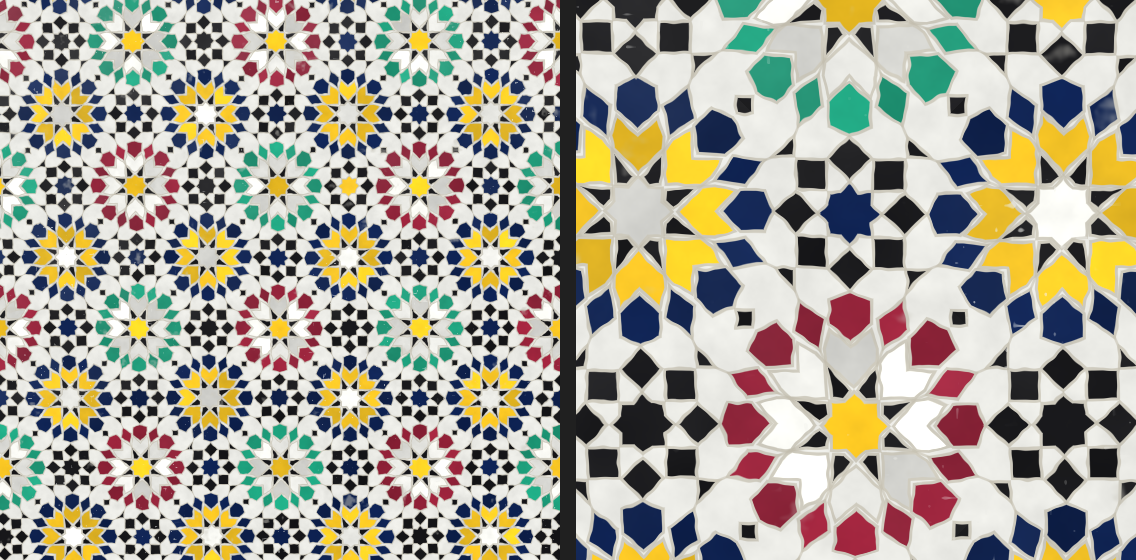
Left: the whole. Right: its middle third, enlarged.
Reproduce this pattern procedurally as a Shadertoy shader.

```glsl
// Glazed mosaic wall: eight-petal rosettes alternating with small stars ringed by dark squares.

const float PITCH = 0.1257;              // rosette-to-star spacing, canvas units
const vec2  ANCHOR = vec2(0.4985, 0.414); // centre of rosette (0, 0)
const float KEYSTONE = 0.037;            // growth of the pitch with height
const float LEAN = 0.011;                // sideways drift with height
const float WOBBLE = 0.022;              // hand-laid displacement
const float GROUT_WIDTH = 0.011;         // half joint, in pitches
const float SQUARE_RING = 0.26;          // radius of the ring of dark squares
const float SQUARE_REACH = 0.108;        // half diagonal of a dark square
const vec2  ODD_STAR = vec2(1.0, 2.0);   // the one star laid in yellow

const vec3 WHITE  = vec3(0.925, 0.925, 0.905);
const vec3 GROUT  = vec3(0.77, 0.75, 0.69);
const vec3 BLACK  = vec3(0.075, 0.075, 0.085);
const vec3 NAVY   = vec3(0.045, 0.12, 0.30);
const vec3 YELLOW = vec3(0.98, 0.78, 0.14);
const vec3 RED    = vec3(0.58, 0.13, 0.22);
const vec3 GREEN  = vec3(0.11, 0.62, 0.48);

const float EIGHTH = 0.78539816;

float hash(vec2 p) {
    vec3 q = fract(vec3(p.xyx) * 0.1031);
    q += dot(q, q.yzx + 33.33);
    return fract((q.x + q.y) * q.z);
}

float noise(vec2 p) {
    vec2 i = floor(p), f = fract(p);
    f = f * f * (3.0 - 2.0 * f);
    return mix(mix(hash(i), hash(i + vec2(1, 0)), f.x),
               mix(hash(i + vec2(0, 1)), hash(i + vec2(1, 1)), f.x), f.y);
}

float fbm(vec2 p) {
    float sum = 0.0, amp = 0.5;
    for (int i = 0; i < 4; i++) {
        sum += amp * noise(p);
        p = p * 2.03 + 17.0;
        amp *= 0.5;
    }
    return sum;
}

// Folds the plane into one mirrored eighth; z is the sector number.
vec3 fold(vec2 p, float turn) {
    float a = atan(p.y, p.x) - turn;
    float k = floor(a / EIGHTH + 0.5);
    a -= k * EIGHTH;
    return vec3(length(p) * vec2(cos(a), abs(sin(a))), mod(k, 8.0));
}

// Signed distance to the line a-b, positive on its left.
float edge(vec2 q, vec2 a, vec2 b) {
    vec2 d = normalize(b - a);
    return dot(q - a, vec2(-d.y, d.x));
}

float quad(vec2 q, vec2 a, vec2 b, vec2 c) {
    return max(edge(q, a, b), edge(q, b, c));
}

float diamond(vec2 q, float reach) {
    return (abs(q.x) + abs(q.y) - reach) * 0.7071;
}

// Lays one glazed piece with its joint; age greys it piece by piece.
void lay(inout vec3 col, float d, vec3 glaze, vec2 id, float age, float px) {
    float h = hash(id + 91.7);
    glaze *= 0.86 + 0.28 * hash(id + 13.1);
    glaze = mix(glaze, glaze * 0.6 + 0.27, age * (0.25 + 0.75 * h));
    col = mix(col, GROUT, 0.75 * (1.0 - smoothstep(-px, px, d - 0.004)));
    col = mix(col, glaze, 1.0 - smoothstep(-px, px, d + GROUT_WIDTH));
}

void mainImage(out vec4 fragColor, in vec2 fragCoord) {
    vec2 uv = fragCoord / iResolution.y;
    float px = 0.75 / (iResolution.y * PITCH);

    // Grid in pitches, slightly keystoned and uneven
    vec2 g = uv - ANCHOR;
    g.x += LEAN * g.y;
    g /= PITCH * (1.0 + KEYSTONE * g.y);
    g += WOBBLE * (vec2(noise(g * 2.3), noise(g * 2.3 + 40.0)) - 0.5);

    // Nearest rosette (even cells) and nearest star (odd cells)
    vec2 r = floor(vec2(g.x + g.y, g.x - g.y) * 0.5 + 0.5);
    vec2 rosette = vec2(r.x + r.y, r.x - r.y);
    vec2 s = floor(vec2(g.x - 1.0 + g.y, g.x - 1.0 - g.y) * 0.5 + 0.5);
    vec2 star = vec2(s.x + s.y + 1.0, s.x - s.y);
    vec2 p = g - rosette, t = g - star;
    vec3 axis = fold(p, 0.0), gap = fold(p, EIGHTH * 0.5), ring = fold(t, 0.0);

    float stain = fbm(g * 1.3 + 7.0);
    float age = clamp(0.15 + 0.75 * (uv.y - 0.35) - 0.35 * (uv.x - 0.5) + 0.7 * (stain - 0.45), 0.04, 0.85);
    float chip = 0.012 * (noise(g * 22.0) - 0.5);

    bool golden = mod(rosette.y, 2.0) > 0.5;
    bool crimson = mod(r.x, 2.0) < 0.5;
    vec3 rim = golden ? NAVY : crimson ? RED : GREEN;
    vec3 petalGlaze = golden ? YELLOW : WHITE;
    vec3 heart = golden ? WHITE : YELLOW;

    // White ground with faint joints between rosette rays
    vec3 col = WHITE;
    float ray = max(gap.y - 0.006, 0.30 - gap.x);
    col = mix(col, GROUT, 0.6 * (1.0 - smoothstep(-px, px, ray)));

    // Rosette: heart, darts, forked petals, rhombi, shields
    vec2 q = axis.xy, v = gap.xy, sector = rosette * 19.0 + axis.z, between = rosette * 23.0 + gap.z;
    float petal = max(quad(q, vec2(0.18, 0), vec2(0.296, 0.122), vec2(0.36, 0.13)),
                      quad(q, vec2(0.36, 0.13), vec2(0.46, 0.10), vec2(0.37, 0)));
    float shield = max(quad(q, vec2(0.385, 0), vec2(0.475, 0.104), vec2(0.595, 0.104)),
                       edge(q, vec2(0.595, 0.104), vec2(0.635, 0)));
    lay(col, petal + chip, petalGlaze, sector, golden ? age * 0.35 : 0.0, px);
    lay(col, quad(v, vec2(0.135, 0), vec2(0.16, 0.052), vec2(0.325, 0)) + chip, BLACK, between + 5.0, age, px);
    lay(col, diamond(q, 0.17) + chip, heart, rosette + 3.0, 0.0, px);
    lay(col, quad(v, vec2(0.375, 0), vec2(0.51, 0.082), vec2(0.645, 0)) + chip, rim, between, age * 0.7, px);
    lay(col, shield + chip, rim, sector + 7.0, age * 0.7, px);

    // Small square where two rosettes face each other
    vec2 m = abs(abs(p) - 0.5);
    lay(col, max(m.x, m.y) - 0.043 + chip, BLACK, rosette + sign(p) * 0.3, age, px);

    // Star, its ring of squares and the corner triangles
    vec3 starGlaze = star == ODD_STAR ? YELLOW : mix(NAVY, BLACK, step(0.82, hash(star + 4.0)));
    vec2 ringId = star * 29.0 + ring.z;
    lay(col, diamond(ring.xy, SQUARE_RING - SQUARE_REACH) + chip, starGlaze, star, age * 0.7, px);
    lay(col, diamond(ring.xy - vec2(SQUARE_RING, 0), SQUARE_REACH) + chip, BLACK, ringId, age, px);
    vec2 c = vec2(abs(t.x) + abs(t.y), abs(abs(t.x) - abs(t.y))) * 0.7071;
    lay(col, max((c.y - c.x + 0.37) * 0.7071, c.x - 0.45) + chip, BLACK, ringId + 11.0, age, px);

    // Glaze mottling, scuffs and pale deposits
    col *= 0.95 + 0.10 * fbm(g * 9.0);
    col = mix(col, vec3(0.80, 0.79, 0.75), 0.5 * smoothstep(0.70, 0.82, fbm(g * 4.0 + 60.0)));
    col = mix(col, WHITE, 0.6 * smoothstep(0.90, 0.97, noise(g * 26.0 + 9.0)) * smoothstep(0.45, 0.7, stain));
    fragColor = vec4(clamp(col, 0.0, 1.0), 1.0);
}
```
